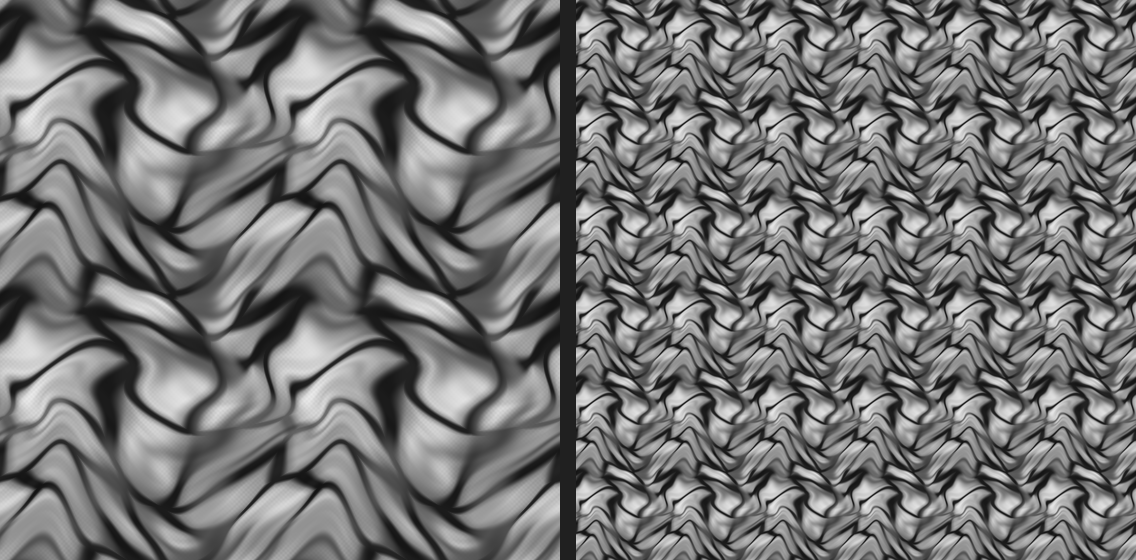
Left, the tile; right, the same tile 3 across and 3 down.
A WebGL 2 fragment shader for this texture map:

```glsl
#version 300 es
precision highp float;
// Soft grey marble with dark branching veins, repeated two by two.
// Veins are borders of long, bent cells of wrapped cellular noise; value noise
// adds side folds, fine fibres and tonal drift, and a faint hatch covers it.

uniform vec2 u_resolution;
out vec4 fragColor;

const float TAU = 6.28319;
const float REPEATS = 2.0;
const float INK = 0.10;
const float FOLD_GREY = 0.25;
const float STONE = 0.71;

vec2 hash2(vec2 cell) {
    vec3 h = fract(cell.xyx * vec3(0.1031, 0.1030, 0.0973) + 0.137);
    h += dot(h, h.yzx + 33.33);
    return fract((h.xx + h.yz) * h.zy);
}

// Value noise that wraps after a whole number of lattice cells.
float wrapNoise(vec2 p, vec2 period) {
    vec2 i = floor(p);
    vec2 f = p - i;
    f = f * f * f * (f * (f * 6.0 - 15.0) + 10.0);
    float a = hash2(mod(i, period)).x;
    float b = hash2(mod(i + vec2(1.0, 0.0), period)).x;
    float c = hash2(mod(i + vec2(0.0, 1.0), period)).x;
    float d = hash2(mod(i + vec2(1.0, 1.0), period)).x;
    return mix(mix(a, b, f.x), mix(c, d, f.x), f.y);
}

float noiseAt(vec2 p, vec2 period, vec2 offset) {
    return wrapNoise(p * period + offset, period);
}

// Gap between the nearest and second nearest site: zero on cell borders.
float cellGap(vec2 p, vec2 period) {
    vec2 i = floor(p);
    vec2 f = p - i;
    float near = 9.0;
    float second = 9.0;
    for (int y = -2; y <= 2; y++) {
        for (int x = -2; x <= 2; x++) {
            vec2 o = vec2(float(x), float(y));
            vec2 site = o + 0.05 + 0.9 * hash2(mod(i + o, period) + 3.0);
            float d = length(site - f);
            second = min(second, max(near, d));
            near = min(near, d);
        }
    }
    return second - near;
}

// Layered sines with whole frequencies keep the warp periodic.
vec2 warp(vec2 p, float amount) {
    for (int k = 1; k <= 5; k++) {
        float f = float(k);
        vec2 phase = vec2(2.3, 5.2) * f;
        vec2 wave = vec2(f * p.y + p.x, f * p.x - p.y);
        p += amount / f * sin(TAU * wave + phase);
    }
    return p;
}

// Bend the rows: a short rise on the left, then a long fall to the right.
vec2 flow(vec2 p) {
    float phase = TAU * (p.x - 0.2);
    return vec2(p.x, p.y - 0.16 * cos(phase + 0.35 * sin(TAU * p.y)));
}

float ridge(float n, float width) {
    return 1.0 - smoothstep(0.0, width, abs(n - 0.5));
}

float marble(vec2 p) {
    vec2 w = warp(p, 0.034);
    vec2 q = flow(w);

    // Light stone: broad drift and fibres along the flow.
    float drift = noiseAt(w, vec2(5.0, 6.0), vec2(0.3, 0.7));
    float fibre = noiseAt(q, vec2(5.0, 23.0), vec2(0.0));
    float fine = noiseAt(q, vec2(8.0, 53.0), vec2(0.4));
    float tone = STONE + 0.30 * (drift - 0.45);
    tone += 0.15 * (fibre - 0.5) + 0.06 * (fine - 0.5);

    // Softer side folds, fading in and out.
    float foldMask = noiseAt(w, vec2(4.0, 4.0), vec2(0.5, 0.1));
    float fold = ridge(noiseAt(q, vec2(4.0, 9.0), vec2(0.2, 0.6)), 0.24);
    tone = mix(tone, FOLD_GREY, fold * smoothstep(0.15, 0.8, foldMask) * 0.75);

    // Main veins with varying width, faded ends and a feathered shoulder.
    vec2 cells = vec2(3.0, 5.0);
    float gap = cellGap(q * cells, cells);
    float width = mix(0.07, 0.20, noiseAt(w, vec2(5.0), vec2(0.8, 0.2)));
    float shoulder = 1.0 - smoothstep(width * 0.4, width * 3.2, gap);
    float core = 1.0 - smoothstep(width * 0.35, width * 1.6, gap);
    float fade = noiseAt(w, vec2(5.0, 4.0), vec2(0.1, 0.9));
    float strength = mix(0.3, 1.0, smoothstep(0.12, 0.42, fade));
    tone = mix(tone, 0.30, shoulder * mix(0.4, 0.68, strength));
    return mix(tone, INK + 0.07 * (fibre - 0.4), core * strength);
}

void main() {
    vec2 uv = gl_FragCoord.xy / u_resolution;
    vec2 p = fract(uv * REPEATS);
    float tone = marble(p);

    // Faint woven grain, strongest on the light stone.
    float grainMask = noiseAt(p, vec2(8.0), vec2(0.0));
    float hatch = sin(TAU * 60.0 * (p.x + p.y)) + sin(TAU * 60.0 * (p.x - p.y));
    tone += 0.011 * hatch * grainMask * smoothstep(0.2, 0.7, tone);
    fragColor = vec4(vec3(clamp(tone, 0.0, 1.0)), 1.0);
}
```
